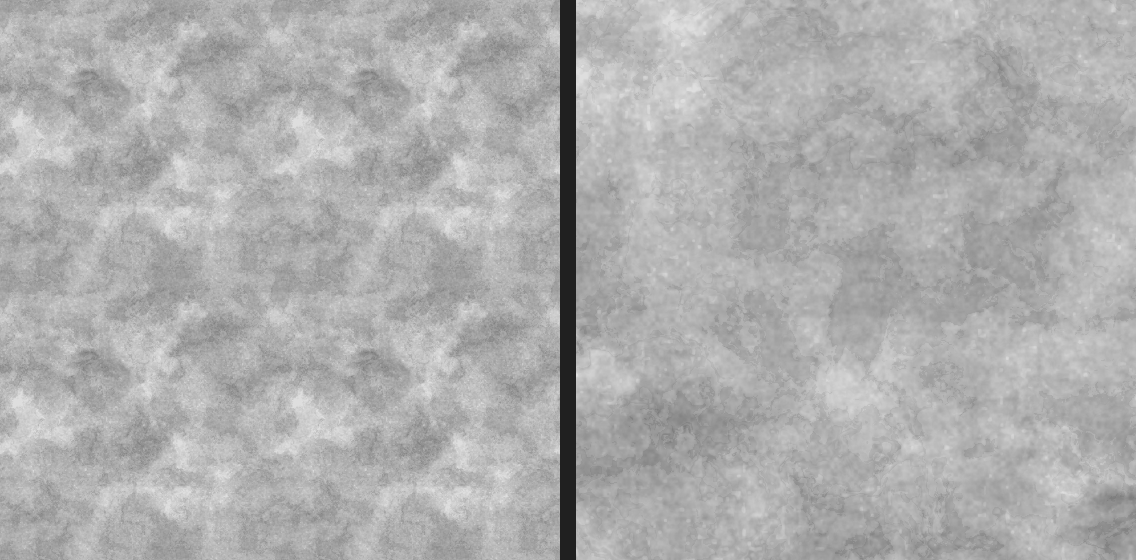
Left: the whole. Right: its middle third, enlarged.
Write a WebGL 1 fragment shader that draws this texture.

```glsl
precision highp float;
uniform vec2 u_resolution;

const float REPEATS = 2.0;
const vec3 CONCRETE = vec3(0.70);

float hash(vec2 cell, float seed) {
  vec3 h = fract(vec3(cell.xyx + seed) * vec3(0.1031, 0.1030, 0.0973));
  h += dot(h, h.yzx + 33.33);
  return fract((h.x + h.y) * h.z);
}

// Value noise over the unit tile, wrapping after freq cells
float noise(vec2 p, vec2 freq, float seed) {
  vec2 cell = floor(p * freq);
  vec2 f = fract(p * freq);
  f = f * f * f * (f * (f * 6.0 - 15.0) + 10.0);
  vec2 a = mod(cell, freq);
  vec2 b = mod(cell + 1.0, freq);
  return mix(mix(hash(a, seed), hash(vec2(b.x, a.y), seed), f.x),
             mix(hash(vec2(a.x, b.y), seed), hash(b, seed), f.x), f.y);
}

float fbm(vec2 p, vec2 freq, float seed) {
  float sum = 0.0, total = 0.0, amp = 1.0;
  for (int i = 0; i < 6; i++) {
    sum += amp * noise(p, freq, seed + float(i) * 17.0);
    total += amp;
    amp *= 0.64;
    freq *= 2.0;
  }
  return sum / total;
}

vec2 warp(vec2 p, float freq, float amount, float seed) {
  vec2 shift = vec2(fbm(p, vec2(freq), seed), fbm(p, vec2(freq), seed + 41.0));
  return p + amount * (shift - 0.5);
}

vec2 wrapDelta(vec2 p, vec2 center) {
  return fract(p - center + 0.5) - 0.5;
}

// Soft elliptical patch, 1 at its core
float patchMask(vec2 p, vec2 center, vec2 radius) {
  return 1.0 - smoothstep(0.45, 1.35, length(wrapDelta(p, center) / radius));
}

// Thin vein between two points, fading away from its core
float vein(vec2 p, vec2 start, vec2 end, float width) {
  vec2 d = wrapDelta(p, start);
  vec2 span = end - start;
  float t = clamp(dot(d, span) / dot(span, span), 0.0, 1.0);
  return 1.0 - smoothstep(0.0, width, length(d - span * t));
}

// Dried water mark: crisp outer edge that fades inward
float tideMark(float level, float edge) {
  return smoothstep(edge, edge + 0.012, level)
       * (1.0 - smoothstep(edge + 0.012, edge + 0.10, level));
}

float dampAreas(vec2 p) {
  float m = 0.6 * patchMask(p, vec2(0.51, 0.935), vec2(0.11, 0.06));
  m += 0.9 * patchMask(p, vec2(0.73, 0.80), vec2(0.12, 0.10));
  m += patchMask(p, vec2(0.87, 0.66), vec2(0.16, 0.09));
  m += 0.8 * patchMask(p, vec2(0.22, 0.67), vec2(0.25, 0.10));
  m += patchMask(p, vec2(0.44, 0.40), vec2(0.12, 0.09));
  m += patchMask(p, vec2(0.03, 0.20), vec2(0.14, 0.10));
  m += 0.6 * patchMask(p, vec2(0.95, 0.34), vec2(0.10, 0.08));
  return min(m, 1.2);
}

float paleAreas(vec2 p) {
  float m = patchMask(p, vec2(0.53, 0.70), vec2(0.09, 0.18));
  m += patchMask(p, vec2(0.08, 0.46), vec2(0.13, 0.08));
  m += patchMask(p, vec2(0.29, 0.80), vec2(0.12, 0.05));
  m += 0.8 * patchMask(p, vec2(0.70, 0.39), vec2(0.16, 0.08));
  m += patchMask(p, vec2(0.68, 0.20), vec2(0.19, 0.08));
  m += patchMask(p, vec2(0.98, 0.86), vec2(0.09, 0.07));
  return min(m, 1.2);
}

void main() {
  vec2 tile = fract(gl_FragCoord.xy / u_resolution * REPEATS);
  vec2 bent = warp(tile, 5.0, 0.30, 3.0);
  vec2 frayed = warp(tile, 12.0, 0.12, 71.0);

  // Large damp and pale areas
  float tone = 0.085 * (paleAreas(bent) - dampAreas(bent));

  // Cloudy mottling and faint horizontal trowel bands
  float clouds = fbm(bent, vec2(5.0), 11.0);
  float blotches = fbm(frayed, vec2(10.0), 29.0);
  tone += 0.26 * (clouds - 0.5) + 0.26 * (blotches - 0.5);
  tone += 0.13 * (fbm(tile, vec2(3.0, 14.0), 53.0) - 0.5);

  // Water marks and veins
  tone -= 0.045 * tideMark(clouds, 0.53) + 0.04 * tideMark(1.0 - blotches, 0.55);
  float veins = vein(frayed, vec2(0.48, 0.30), vec2(0.46, 0.12), 0.016)
              + vein(frayed, vec2(0.19, 0.84), vec2(0.40, 0.66), 0.018);
  tone -= 0.07 * veins;

  // Fine grain with pale flecks gathered in patches
  float grain = noise(tile, vec2(128.0), 5.0) + noise(tile, vec2(211.0), 9.0) - 1.0;
  float fleck = smoothstep(0.80, 0.98, noise(tile, vec2(150.0), 83.0));
  tone += 0.05 * grain + 0.06 * fleck * smoothstep(0.42, 0.60, blotches);

  gl_FragColor = vec4(clamp(CONCRETE + tone, 0.48, 0.87), 1.0);
}
```
